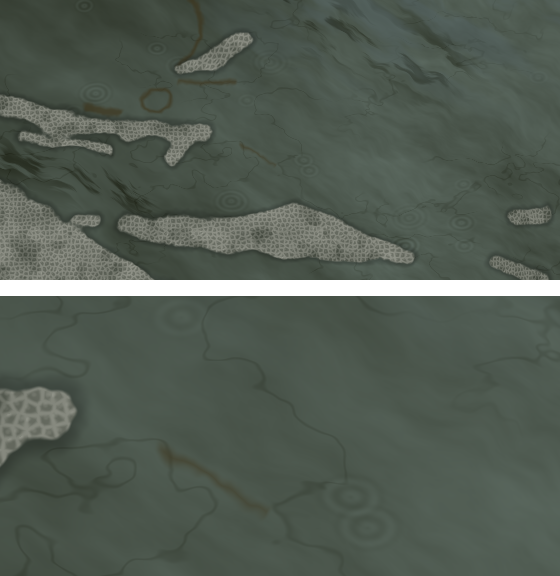
Top, the full canvas; bottom, a detail of the centre.
This texture is drawn by a Shadertoy shader. Its source:

```glsl
// Murky green water with drifting rafts of bubbly foam, rain rings and brown stains.
// Stretched, warped noise makes the ripples; blended capsules shape the foam,
// and a cellular pattern fills it with bubbles. Units: canvas height = 1.

#define WATER_DARK vec3(0.205, 0.235, 0.190)
#define WATER_LIGHT vec3(0.370, 0.425, 0.390)
#define SKY_TINT vec3(0.34, 0.40, 0.41)
#define STAIN_COLOR vec3(0.24, 0.20, 0.10)
#define FOAM_DARK vec3(0.32, 0.34, 0.30)
#define FOAM_LIGHT vec3(0.55, 0.56, 0.52)
#define BUBBLE_SCALE 62.0
#define RIPPLE_CONTRAST 0.75
#define RING_COUNT 18
#define RING_STRENGTH 0.15
#define FLOW vec2(0.85, -0.53)

float hash(vec2 p) {
    vec3 q = fract(vec3(p.xyx) * 0.1031);
    q += dot(q, q.yzx + 33.33);
    return fract((q.x + q.y) * q.z);
}

vec2 hash2(vec2 p) { return vec2(hash(p), hash(p + 57.3)); }

float noise(vec2 p) {
    vec2 i = floor(p), f = fract(p);
    f = f * f * (3.0 - 2.0 * f);
    return mix(mix(hash(i), hash(i + vec2(1, 0)), f.x),
               mix(hash(i + vec2(0, 1)), hash(i + vec2(1, 1)), f.x), f.y);
}

float fbm(vec2 p) {
    float sum = 0.0, amp = 0.53;
    for (int i = 0; i < 4; i++) {
        sum += amp * noise(p);
        p = mat2(0.8, 0.6, -0.6, 0.8) * p * 2.03 + 7.1;
        amp *= 0.5;
    }
    return sum;
}

// Capsule whose radius changes from ra to rb
float capsule(vec2 p, vec2 a, vec2 b, float ra, float rb) {
    vec2 ab = b - a;
    float h = clamp(dot(p - a, ab) / dot(ab, ab), 0.0, 1.0);
    return length(p - a - ab * h) - mix(ra, rb, h);
}

float blend(float a, float b) {
    float h = max(0.03 - abs(a - b), 0.0);
    return min(a, b) - h * h / 0.12;
}

float foamDistance(vec2 p) {
    p += 0.035 * (vec2(noise(p * 11.0), noise(p * 11.0 + 40.0)) - 0.5);
    // upper raft
    float d = capsule(p, vec2(0.63, 0.735), vec2(0.76, 0.79), 0.018, 0.036);
    d = blend(d, capsule(p, vec2(0.76, 0.79), vec2(0.88, 0.855), 0.036, 0.027));
    // forked left raft
    d = blend(d, capsule(p, vec2(-0.02, 0.635), vec2(0.22, 0.56), 0.03, 0.042));
    d = blend(d, capsule(p, vec2(0.22, 0.56), vec2(0.45, 0.55), 0.034, 0.022));
    d = blend(d, capsule(p, vec2(0.47, 0.54), vec2(0.74, 0.53), 0.033, 0.028));
    d = blend(d, capsule(p, vec2(0.08, 0.51), vec2(0.38, 0.47), 0.016, 0.019));
    d = blend(d, capsule(p, vec2(0.66, 0.52), vec2(0.61, 0.43), 0.035, 0.025));
    // long lower raft
    d = blend(d, capsule(p, vec2(0.46, 0.19), vec2(0.80, 0.165), 0.032, 0.060));
    d = blend(d, capsule(p, vec2(0.80, 0.165), vec2(1.06, 0.18), 0.060, 0.092));
    d = blend(d, capsule(p, vec2(1.06, 0.18), vec2(1.44, 0.09), 0.092, 0.027));
    // corner bank and small islands
    d = blend(d, dot(p - vec2(0.0, 0.36), vec2(0.525, 0.851)));
    d = blend(d, capsule(p, vec2(0.28, 0.22), vec2(0.35, 0.215), 0.022, 0.022));
    d = blend(d, capsule(p, vec2(1.86, 0.23), vec2(1.94, 0.24), 0.035, 0.034));
    return blend(d, capsule(p, vec2(1.77, 0.07), vec2(1.95, 0.0), 0.025, 0.030));
}

// Light walls around dark bubble centres, with a small glint in each
vec3 foamColor(vec2 p) {
    vec2 q = p * BUBBLE_SCALE * (0.95 + 0.1 * noise(p * 3.0));
    vec2 cell = floor(q), nearest = vec2(0);
    float d1 = 9.0, d2 = 9.0;
    for (int j = -1; j <= 1; j++)
    for (int i = -1; i <= 1; i++) {
        vec2 id = cell + vec2(i, j);
        vec2 v = id + 0.15 + 0.7 * hash2(id) - q;
        float d = length(v);
        if (d < d1) { d2 = d1; d1 = d; nearest = v; }
        else d2 = min(d2, d);
    }
    float wall = 1.0 - smoothstep(0.05, 0.60, d2 - d1);
    float glint = 1.0 - smoothstep(0.05, 0.28, length(nearest + vec2(-0.12, 0.16)));
    float patches = fbm(p * 13.0);
    float hollow = smoothstep(0.62, 0.76, noise(p * 24.0 + 9.0));
    float tone = 0.18 + 0.55 * wall + 0.22 * glint + 0.75 * (patches - 0.4) - 0.3 * hollow;
    return mix(FOAM_DARK, FOAM_LIGHT, clamp(tone, -0.25, 1.15));
}

// Sum of fading concentric waves around scattered drops
float rainRings(vec2 p) {
    float sum = 0.0;
    for (int i = 0; i < RING_COUNT; i++) {
        vec2 seed = vec2(float(i) * 3.7, 11.0), drop = hash2(seed) * vec2(2.0, 1.0);
        float size = mix(0.035, 0.10, hash(seed + 5.0));
        float r = length((p - drop) * vec2(1.0, 1.45));
        sum += sin(r * 280.0) * smoothstep(size, size * 0.55, r) * (0.4 + 0.6 * hash(seed + 8.0));
    }
    return sum;
}

float stainAmount(vec2 p) {
    p += 0.05 * (vec2(fbm(p * 12.0), fbm(p * 12.0 + 20.0)) - 0.5);
    float d = capsule(p, vec2(0.69, 1.02), vec2(0.72, 0.87), 0.008, 0.006);
    d = min(d, capsule(p, vec2(0.72, 0.87), vec2(0.63, 0.75), 0.006, 0.002));
    d = min(d, capsule(p, vec2(0.64, 0.71), vec2(0.84, 0.71), 0.002, 0.004));
    d = min(d, abs(length((p - vec2(0.555, 0.635)) * vec2(1.0, 1.15)) - 0.05) - 0.004);
    d = min(d, capsule(p, vec2(0.32, 0.62), vec2(0.43, 0.59), 0.014, 0.008));
    d = min(d, capsule(p, vec2(0.87, 0.48), vec2(0.97, 0.41), 0.005, 0.002) + 0.004);
    return 1.0 - smoothstep(-0.006, 0.012, d);
}

vec3 waterColor(vec2 p) {
    vec2 warp = vec2(fbm(p * 4.0), fbm(p * 4.0 + 30.0)) - 0.5;
    vec2 w = p + 0.12 * warp;
    vec2 f = vec2(dot(w, FLOW), dot(w, vec2(-FLOW.y, FLOW.x)));
    float right = smoothstep(0.3, 1.5, p.x);
    float tone = 0.36 + 0.22 * right - 0.14 * smoothstep(0.7, 1.0, p.y) * (1.0 - right);
    tone -= 0.16 * smoothstep(1.45, 2.0, p.x) * (1.0 - p.y);
    tone += RIPPLE_CONTRAST * (fbm(f * vec2(3.0, 8.0)) - 0.48);
    tone += 0.35 * (fbm(f * vec2(14.0, 42.0)) - 0.5) * (0.4 + 0.6 * right);
    // dark wavelets gathered at the upper right and the left edge
    float gather = exp(-pow(capsule(p, vec2(1.05, 0.98), vec2(1.55, 0.76), 0.0, 0.0) / 0.12, 2.0));
    gather += exp(-pow(capsule(p, vec2(0.0, 0.43), vec2(0.5, 0.31), 0.0, 0.0) / 0.07, 2.0));
    tone -= 0.65 * gather * smoothstep(0.50, 0.68, fbm(f * vec2(7.0, 34.0) + 3.0));
    // thin bent reflections
    float contour = abs(fbm(w * vec2(6.0, 10.0) + 60.0) - 0.5);
    tone -= 0.20 * (1.0 - smoothstep(0.0, 0.022, contour)) * smoothstep(0.45, 0.65, noise(p * 5.0));
    tone += RING_STRENGTH * rainRings(p + 0.02 * warp);
    vec3 color = mix(WATER_DARK, WATER_LIGHT, clamp(tone, -0.4, 1.1));
    float sky = right * smoothstep(0.45, 1.0, p.y) * smoothstep(0.42, 0.66, fbm(f * vec2(3.0, 12.0) + 15.0));
    color = mix(color, SKY_TINT, 0.5 * sky);
    return mix(color, STAIN_COLOR, 0.6 * stainAmount(p));
}

void mainImage(out vec4 fragColor, in vec2 fragCoord) {
    vec2 p = fragCoord / iResolution.y;
    float edge = 1.0 / iResolution.y;
    float d = foamDistance(p) + 0.006 * (noise(p * 70.0) - 0.5);
    vec3 color = waterColor(p);
    color *= 1.0 - 0.22 * smoothstep(0.022, 0.0, d);
    color = mix(color, foamColor(p), smoothstep(edge, -edge - 0.003, d));
    fragColor = vec4(color, 1.0);
}
```
